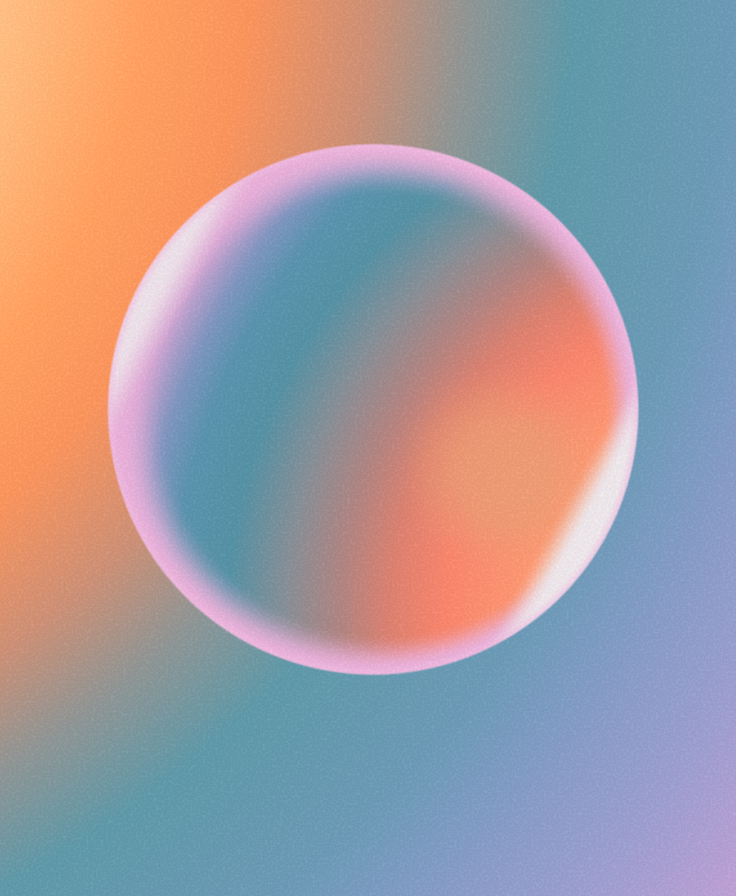
Give the GLSL for this background, as a WebGL 1 fragment shader.

```glsl
precision highp float;

uniform vec2 u_resolution;

// Linear colour stop: moves from one colour to the next between two positions
vec3 blendStop(vec3 from, vec3 to, float start, float end, float t) {
  return mix(from, to, clamp((t - start) / (end - start), 0.0, 1.0));
}

vec2 hash2(vec2 p) {
  vec3 q = fract(p.xyx * vec3(0.1031, 0.1030, 0.0973));
  q += dot(q, q.yzx + 33.33);
  return fract((q.xx + q.yz) * q.zy);
}

// Distance to the nearest jittered cell point
float cellNoise(vec2 p) {
  vec2 cell = floor(p);
  float nearest = 2.0;
  for (int y = -1; y <= 1; y++) {
    for (int x = -1; x <= 1; x++) {
      vec2 id = cell + vec2(float(x), float(y));
      nearest = min(nearest, length(id + hash2(id) - p));
    }
  }
  return nearest;
}

// Wide arcs: peach, orange, teal, periwinkle, lilac
vec3 backdrop(vec2 uv, vec2 arcCenter) {
  float d = length(uv - arcCenter);
  vec3 c = vec3(1.00, 0.75, 0.52);
  c = blendStop(c, vec3(1.00, 0.63, 0.38), 0.55, 0.71, d);
  c = blendStop(c, vec3(0.98, 0.58, 0.365), 0.71, 0.83, d);
  c = blendStop(c, vec3(0.80, 0.565, 0.465), 0.83, 0.965, d);
  c = blendStop(c, vec3(0.57, 0.585, 0.58), 0.965, 1.07, d);
  c = blendStop(c, vec3(0.375, 0.60, 0.66), 1.07, 1.19, d);
  c = blendStop(c, vec3(0.425, 0.605, 0.715), 1.19, 1.367, d);
  c = blendStop(c, vec3(0.53, 0.61, 0.78), 1.367, 1.487, d);
  c = blendStop(c, vec3(0.61, 0.62, 0.81), 1.487, 1.60, d);
  return blendStop(c, vec3(0.745, 0.625, 0.83), 1.60, 1.733, d);
}

// Reversed arcs seen inside the bubble
vec3 interior(vec2 uv, vec2 arcCenter) {
  float d = length(uv - arcCenter);
  vec3 c = vec3(0.99, 0.60, 0.45);
  c = blendStop(c, vec3(0.97, 0.52, 0.425), 0.26, 0.36, d);
  c = blendStop(c, vec3(0.86, 0.505, 0.44), 0.36, 0.42, d);
  c = blendStop(c, vec3(0.69, 0.52, 0.51), 0.42, 0.475, d);
  c = blendStop(c, vec3(0.53, 0.56, 0.59), 0.475, 0.535, d);
  c = blendStop(c, vec3(0.335, 0.57, 0.645), 0.535, 0.60, d);
  c = blendStop(c, vec3(0.355, 0.575, 0.68), 0.60, 0.66, d);
  c = blendStop(c, vec3(0.50, 0.585, 0.745), 0.66, 0.70, d);
  return blendStop(c, vec3(0.82, 0.64, 0.82), 0.70, 0.745, d);
}

// Pink rim and two pale caps; p is in bubble radii
vec3 addRim(vec3 c, vec2 p, vec2 axis) {
  float r = length(p);
  float along = dot(p, axis);
  vec3 pink = vec3(0.91, 0.69, 0.85);
  vec3 pale = vec3(0.925, 0.90, 0.915);
  c = mix(c, pink, smoothstep(0.82 + 0.06 * along, 0.985, r));
  c = mix(c, pale, smoothstep(0.79, 0.91, along));
  c = mix(c, pale, 0.9 * smoothstep(0.80, 0.94, -along));
  return mix(c, vec3(0.94, 0.74, 0.88), 0.6 * smoothstep(0.965, 1.0, r));
}

void main() {
  vec2 uv = gl_FragCoord.xy / u_resolution.y;

  vec3 color = backdrop(uv, vec2(-0.547, 1.065));

  // Bubble
  float radius = 0.296;
  vec2 p = (uv - vec2(0.4165, 0.543)) / radius;
  vec3 bubble = interior(uv, vec2(0.854, 0.31));
  float glow = 1.0 - smoothstep(0.03, 0.125, length(uv - vec2(0.56, 0.475)));
  bubble = mix(bubble, vec3(0.91, 0.62, 0.46), 0.8 * glow);
  bubble = addRim(bubble, p, vec2(0.878, -0.479));
  float softness = max(0.006, 1.0 / (u_resolution.y * radius));
  color = mix(bubble, color, smoothstep(1.0 - softness, 1.0 + softness, length(p)));

  // Fine grain
  color += 0.05 * (cellNoise(uv * 360.0) - 0.45);

  gl_FragColor = vec4(clamp(color, 0.0, 1.0), 1.0);
}
```
